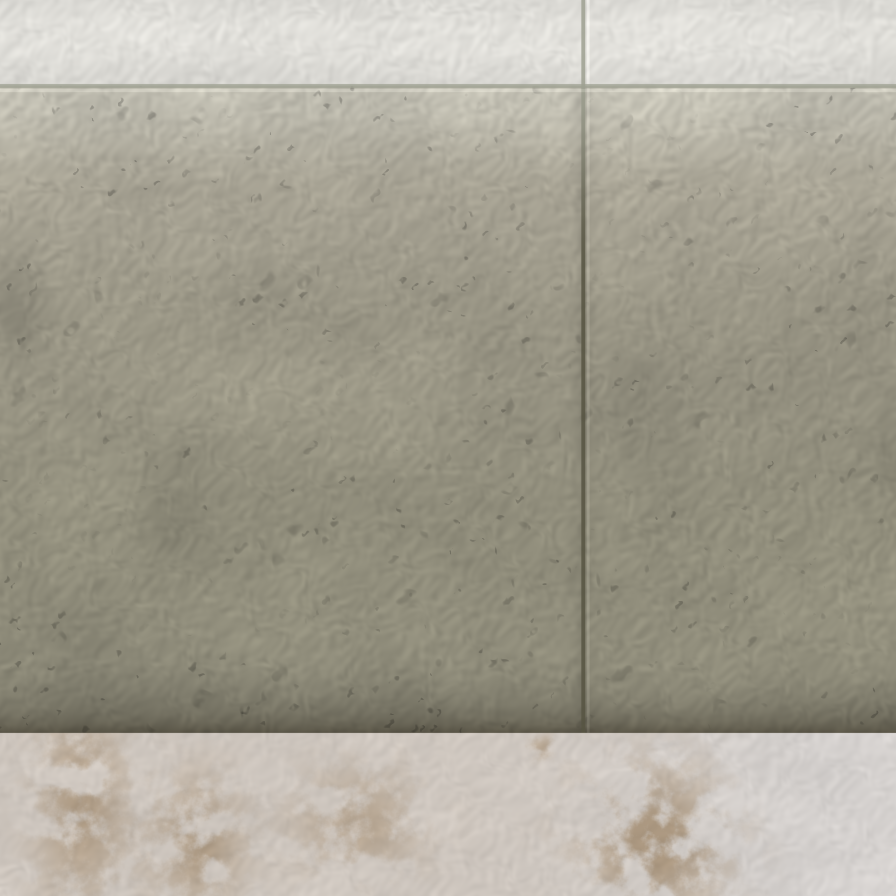
This texture is drawn by a Shadertoy shader. Its source:

```glsl
const float LEDGE_Y = 0.182;
const float SEAM_Y = 0.904;
const float SEAM_X = 0.651;
const float SEAM_HALF_WIDTH = 0.0022;
const float GRAIN_SCALE = 135.0;
const float GRAIN_STRENGTH = 0.13;
const float PIT_STRENGTH = 0.16;

const vec3 CAP_COLOR = vec3(0.87, 0.865, 0.845);
const vec3 WALL_TOP = vec3(0.765, 0.755, 0.705);
const vec3 WALL_UPPER = vec3(0.665, 0.648, 0.588);
const vec3 WALL_MID = vec3(0.605, 0.59, 0.525);
const vec3 WALL_LOW = vec3(0.575, 0.563, 0.492);
const vec3 WALL_FOOT = vec3(0.31, 0.29, 0.235);
const vec3 SEAM_DARK = vec3(0.34, 0.33, 0.26);
const vec3 SEAM_PALE = vec3(0.62, 0.63, 0.57);
const vec3 LEDGE_LEFT = vec3(0.81, 0.78, 0.75);
const vec3 LEDGE_RIGHT = vec3(0.835, 0.82, 0.81);
const vec3 RUST = vec3(0.64, 0.55, 0.44);

float hash(vec2 p) {
    vec3 q = fract(vec3(p.xyx) * 0.1031);
    q += dot(q, q.yzx + 33.33);
    return fract((q.x + q.y) * q.z);
}

float noise(vec2 p) {
    vec2 i = floor(p), f = fract(p);
    f = f * f * (3.0 - 2.0 * f);
    return mix(mix(hash(i), hash(i + vec2(1, 0)), f.x),
               mix(hash(i + vec2(0, 1)), hash(i + vec2(1, 1)), f.x), f.y);
}

float fbm(vec2 p) {
    float sum = 0.0, amp = 0.5;
    for (int i = 0; i < 5; i++) {
        sum += amp * noise(p);
        p = mat2(1.6, 1.2, -1.2, 1.6) * p + 17.0;
        amp *= 0.5;
    }
    return sum;
}

// Relief lit from the upper left
float grain(vec2 uv) {
    vec2 p = uv * GRAIN_SCALE + 2.0 * noise(uv * 45.0);
    float relief = noise(p) - noise(p + vec2(0.6, -0.6));
    return 0.65 * relief + 0.3 * (noise(p * 0.55 + 40.0) - 0.5);
}

// Scattered round pits, one candidate per cell
float pits(vec2 uv, float cells, float density) {
    vec2 p = uv * cells + 0.5 * (noise(uv * cells * 3.0) - 0.5);
    vec2 base = floor(p);
    float cover = 0.0;
    for (int y = -1; y <= 1; y++)
    for (int x = -1; x <= 1; x++) {
        vec2 id = base + vec2(x, y);
        vec2 center = id + vec2(hash(id + 3.1), hash(id + 57.7));
        float radius = mix(0.12, 0.32, hash(id + 91.3));
        float present = step(hash(id + 23.9), density);
        float disk = 1.0 - smoothstep(radius * 0.3, radius, length(p - center));
        cover = max(cover, present * disk);
    }
    return cover;
}

float blot(vec2 uv, vec2 center, vec2 size) {
    vec2 d = (uv - center) / size;
    return exp(-dot(d, d));
}

vec3 wall(vec2 uv) {
    float y = uv.y;
    vec3 col = mix(WALL_LOW, WALL_MID, smoothstep(0.38, 0.66, y));
    col = mix(col, WALL_UPPER, smoothstep(0.62, 0.81, y));
    col = mix(col, WALL_TOP, smoothstep(0.78, SEAM_Y, y));
    col *= 1.0 - 0.12 * (1.0 - smoothstep(LEDGE_Y, 0.27, y));
    col = mix(col, WALL_FOOT, 0.8 * exp(-(y - LEDGE_Y) / 0.017));
    // Weathered areas
    float wear = blot(uv, vec2(0.10, 0.30), vec2(0.06, 0.07))
               + blot(uv, vec2(0.19, 0.40), vec2(0.05, 0.11))
               + blot(uv, vec2(0.72, 0.54), vec2(0.08, 0.12))
               + blot(uv, vec2(0.99, 0.50), vec2(0.04, 0.06))
               + blot(uv, vec2(0.02, 0.64), vec2(0.03, 0.08));
    float cloud = fbm(uv * 9.0);
    col *= 1.0 - 0.07 * wear - 0.16 * (cloud - 0.48);
    float clusters = smoothstep(0.42, 0.68, cloud + 0.12 * wear);
    float spots = pits(uv, 60.0, 0.16) * (0.25 + clusters) + 0.7 * pits(uv + 0.37, 32.0, 0.07);
    return col * (1.0 - PIT_STRENGTH * spots) * (1.0 + GRAIN_STRENGTH * grain(uv));
}

vec3 cap(vec2 uv) {
    float shade = mix(0.965, 1.015, smoothstep(SEAM_Y, 0.955, uv.y));
    shade -= 0.03 * smoothstep(0.97, 1.0, uv.y);
    return CAP_COLOR * shade * (1.0 + 0.09 * grain(uv) - 0.05 * (fbm(uv * 12.0) - 0.48));
}

vec3 ledge(vec2 uv) {
    vec3 col = mix(LEDGE_LEFT, LEDGE_RIGHT, smoothstep(0.5, 0.95, uv.x));
    float area = blot(uv, vec2(0.09, 0.10), vec2(0.05, 0.11))
               + blot(uv, vec2(0.22, 0.06), vec2(0.05, 0.07))
               + 0.8 * blot(uv, vec2(0.40, 0.08), vec2(0.07, 0.06))
               + 1.2 * blot(uv, vec2(0.73, 0.06), vec2(0.08, 0.08))
               + 0.8 * blot(uv, vec2(0.61, 0.165), vec2(0.03, 0.015));
    float rust = area * smoothstep(0.36, 0.68, fbm(uv * 38.0));
    col = mix(col, RUST, clamp(0.75 * rust, 0.0, 0.8));
    col *= 1.0 - 0.07 * (fbm(uv * vec2(14.0, 22.0)) - 0.48);
    return col * (1.0 + 0.07 * grain(uv));
}

float line(float d, float halfWidth, float aa) {
    return 1.0 - smoothstep(halfWidth - aa, halfWidth + aa, abs(d));
}

void mainImage(out vec4 fragColor, in vec2 fragCoord) {
    vec2 uv = fragCoord / iResolution.xy;
    float aa = 0.75 / iResolution.y;
    float dx = uv.x - SEAM_X, dy = uv.y - SEAM_Y;
    float onCap = smoothstep(-aa, aa, dy);
    vec3 col = mix(wall(uv), cap(uv), onCap);

    // Vertical seam: soft shadow, groove, lit right edge
    float groove = line(dx, SEAM_HALF_WIDTH, aa);
    col *= 1.0 - 0.12 * exp(-abs(dx) / 0.008) * (1.0 - onCap);
    col += 0.07 * line(dx - 0.0055, 0.0015, aa);
    vec3 grooveColor = mix(SEAM_DARK, SEAM_PALE, smoothstep(0.7, 0.93, uv.y));
    col = mix(col, grooveColor, 0.85 * groove);

    // Horizontal seam with a bright lower lip
    col = mix(col, SEAM_PALE, 0.8 * line(dy, SEAM_HALF_WIDTH, aa));
    col += 0.07 * line(dy + 0.005, 0.0018, aa);

    // Pale ledge below the wall
    col = mix(ledge(uv), col, smoothstep(-aa, aa, uv.y - LEDGE_Y));
    fragColor = vec4(clamp(col, 0.0, 1.0), 1.0);
}
```
